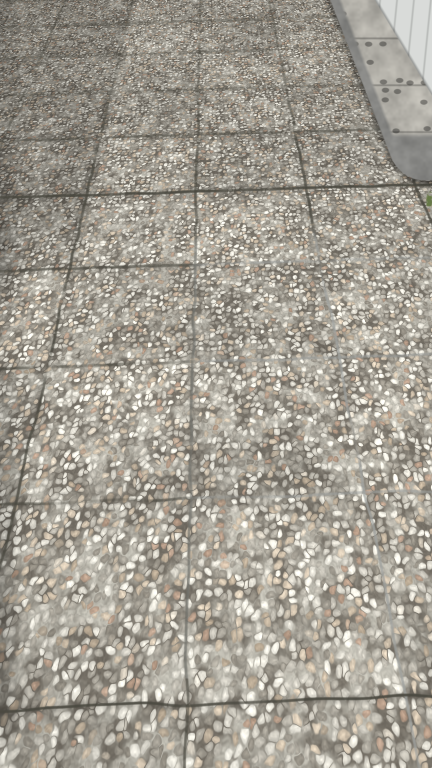
A Shadertoy shader for this texture:

```glsl
const float HORIZON = 1.417;               // height where the ground vanishes
const float VANISH_X = 0.2695;
const float CENTER_LEAN = 0.0205;
const float GROUND_TILT = 0.031;
const float TILE_WIDTH = 0.214;
const float TILE_DEPTH = 0.1878;
const float FIRST_JOINT = 0.7507;
const float JOINT_HALF = 0.0016;
const vec2 PEBBLES_PER_TILE = vec2(25.0, 20.0);
const float PEBBLE_LEAN = 0.6;
const vec3 STONE_DARK = vec3(0.53, 0.51, 0.47);
const vec3 STONE_LIGHT = vec3(0.91, 0.90, 0.86);
const vec3 STONE_TAN = vec3(0.74, 0.66, 0.56);
const vec3 STONE_RUST = vec3(0.62, 0.50, 0.43);
const vec3 GAP_DARK = vec3(0.42, 0.40, 0.365);
const vec3 GAP_PALE = vec3(0.70, 0.69, 0.65);
const vec3 JOINT_DARK = vec3(0.29, 0.285, 0.25);
const vec3 JOINT_FRESH = vec3(0.62, 0.63, 0.62);
const vec3 CURB_TOP = vec3(0.70, 0.69, 0.66);
const vec3 CURB_SIDE = vec3(0.52, 0.52, 0.51);
const vec3 WALL = vec3(0.85, 0.86, 0.85);
const vec3 WEED = vec3(0.40, 0.47, 0.28);

float hash(vec2 p) {
    vec3 q = fract(p.xyx * 0.1031);
    q += dot(q, q.yzx + 33.33);
    return fract((q.x + q.y) * q.z);
}

float noise(vec2 p) {
    vec2 i = floor(p), f = fract(p);
    f = f * f * (3.0 - 2.0 * f);
    return mix(mix(hash(i), hash(i + vec2(1, 0)), f.x),
               mix(hash(i + vec2(0, 1)), hash(i + vec2(1, 1)), f.x), f.y);
}

float fbm(vec2 p) {
    return 0.55 * noise(p) + 0.3 * noise(p * 2.3 + 5.0) + 0.15 * noise(p * 5.1 + 9.0);
}

// Jittered, rotated ellipses set in mortar
vec3 pebbles(vec2 q) {
    q += 0.3 * (vec2(noise(q * 1.7), noise(q * 1.7 + 31.0)) - 0.5);
    vec2 cell = floor(q), id = cell;
    float nearest = 9.0, second = 9.0;
    for (int j = -1; j <= 1; j++)
    for (int i = -1; i <= 1; i++) {
        vec2 c = cell + vec2(i, j);
        vec2 o = c + 0.5 + 0.75 * (vec2(hash(c), hash(c + 41.7)) - 0.5) - q;
        float a = PEBBLE_LEAN + 2.2 * (hash(c + 7.3) - 0.5);
        o = mat2(cos(a), -sin(a), sin(a), cos(a)) * o;
        float d = length(o * vec2(0.85, 1.3)) * (0.88 + 0.35 * hash(c + 63.2));
        if (d < nearest) { second = nearest; nearest = d; id = c; }
        else second = min(second, d);
    }
    vec3 stone = mix(STONE_DARK, STONE_LIGHT, hash(id + 3.1));
    float hue = hash(id + 19.4);
    stone = mix(stone, STONE_TAN, 0.6 * smoothstep(0.72, 0.82, hue));
    stone = mix(stone, STONE_RUST, 0.6 * smoothstep(0.94, 0.96, hue));
    stone *= 1.1 - 0.36 * nearest;
    vec3 gap = mix(GAP_DARK, GAP_PALE, smoothstep(0.3, 0.8, fbm(q * 0.5)));
    float mask = smoothstep(0.0, 0.2, second - nearest) * smoothstep(0.62, 0.40, nearest);
    return mix(gap, stone, mask) * (0.93 + 0.14 * noise(q * 5.0));
}

vec3 paving(vec2 p, float px) {
    // Perspective from canvas to tile units
    float d = HORIZON - p.y + GROUND_TILT * (p.x - 0.28);
    float z = 1.0 / d;
    vec2 t = vec2((p.x - VANISH_X + CENTER_LEAN * d) / (d * TILE_WIDTH),
                  (z - FIRST_JOINT) / TILE_DEPTH);
    vec2 tile = floor(t);
    vec3 col = pebbles(t * PEBBLES_PER_TILE);

    // Weathering and tone of each slab
    col *= 0.985 + 0.07 * hash(tile + 2.7);
    col *= 0.92 + 0.18 * fbm(t * 1.7 + 3.0);
    col *= mix(1.03, 0.92, smoothstep(0.55, 1.0, p.y));
    col *= 1.0 - 0.12 * smoothstep(-0.9, -1.05, t.x) * smoothstep(2.5, 4.0, t.y);
    col *= 1.0 - 0.25 * smoothstep(0.04, 0.0, p.x) * noise(p * 9.0);

    // Joints: aged and dark, or freshly filled
    vec2 wobble = 0.02 * (vec2(noise(t.yx * 5.0), noise(t * 5.0 + 8.0)) - 0.5);
    vec2 line = floor(t + wobble + 0.5);
    vec2 dist = abs(t + wobble - line) * vec2(d * TILE_WIDTH, TILE_DEPTH / (z * z));
    float fresh = smoothstep(-0.08, 0.08, t.x) * smoothstep(3.5, 3.2, t.y);
    fresh *= step(0.1, t.y + 2.0 * step(0.5, t.x));
    float strongRow = step(abs(line.y - 2.0), 2.0) * step(mod(line.y, 4.0), 0.5);
    vec2 freshness = vec2(fresh, fresh * (1.0 - strongRow));
    float wear = smoothstep(0.15, 0.55, fbm(t * 3.0 + 17.0));
    vec2 strength = vec2(line.x == 0.0 ? 0.7 : 0.75, mix(0.6, 0.9, strongRow));
    strength *= mix(wear, 1.0, 0.3 + 0.4 * strongRow);
    strength *= mix(vec2(1.0), vec2(0.5), smoothstep(0.80, 0.88, p.y));
    vec2 cover = smoothstep(vec2(JOINT_HALF + px), vec2(JOINT_HALF * 0.4), dist) * strength;
    vec2 grime = smoothstep(0.010, 0.0, dist) * strength * (1.0 - freshness);
    col *= 1.0 - 0.14 * max(grime.x, grime.y);
    col = mix(col, mix(JOINT_DARK, JOINT_FRESH, freshness.x), cover.x);
    return mix(col, mix(JOINT_DARK, JOINT_FRESH, freshness.y), cover.y);
}

vec3 scene(vec2 p, float px) {
    vec3 col = paving(p, px);
    float weed = length((p - vec2(0.560, 0.738)) * vec2(1.0, 0.6)) + 0.006 * noise(p * 300.0);
    col = mix(col, WEED, smoothstep(0.010, 0.005, weed));

    // Curb with a rounded end
    float side = 0.430 + 0.387 * (1.0 - p.y) - p.x;
    vec2 corner = max(vec2(side, 0.765 - p.y) + 0.03, 0.0);
    float curb = length(corner) - 0.03;
    col *= 1.0 - 0.35 * smoothstep(0.010, 0.0, curb);
    float top = smoothstep(0.010, 0.016, -side) * smoothstep(0.820, 0.828, p.y);
    vec3 stone = mix(CURB_SIDE, CURB_TOP, top) * (0.84 + 0.3 * fbm(p * 55.0));
    float seam = abs(fract((p.y - 0.828) / 0.061 + 0.5) - 0.5) * 0.061;
    stone *= 1.0 - 0.25 * smoothstep(0.001 + px, 0.0, seam) * top;
    vec2 spot = p * vec2(55.0, 80.0), id = floor(spot);
    float blot = length(fract(spot) - 0.5 + 0.3 * (hash(id) - 0.5));
    stone *= 1.0 - 0.35 * step(0.85, hash(id + 5.5)) * smoothstep(0.32, 0.2, blot) * top;
    col = mix(col, stone, smoothstep(px, -px, curb));

    // Planked wall
    float wall = p.x - 0.488 - 0.6 * (1.0 - p.y);
    float plank = abs(fract((p.x + 0.1 * (1.0 - p.y)) / 0.022) - 0.5) * 0.022;
    vec3 board = WALL * (1.0 - 0.15 * smoothstep(0.001 + px, 0.0, plank));
    board *= 1.0 - 0.3 * smoothstep(0.005, 0.0, wall);
    return mix(col, board, smoothstep(-px, px, wall));
}

void mainImage(out vec4 fragColor, in vec2 fragCoord) {
    float px = 1.0 / iResolution.y;
    vec3 sum = vec3(0.0);
    for (int j = 0; j < 2; j++)
    for (int i = 0; i < 2; i++)
        sum += scene((fragCoord + 0.5 * vec2(i, j) - 0.25) * px, px);
    fragColor = vec4(sum * 0.25, 1.0);
}
```
